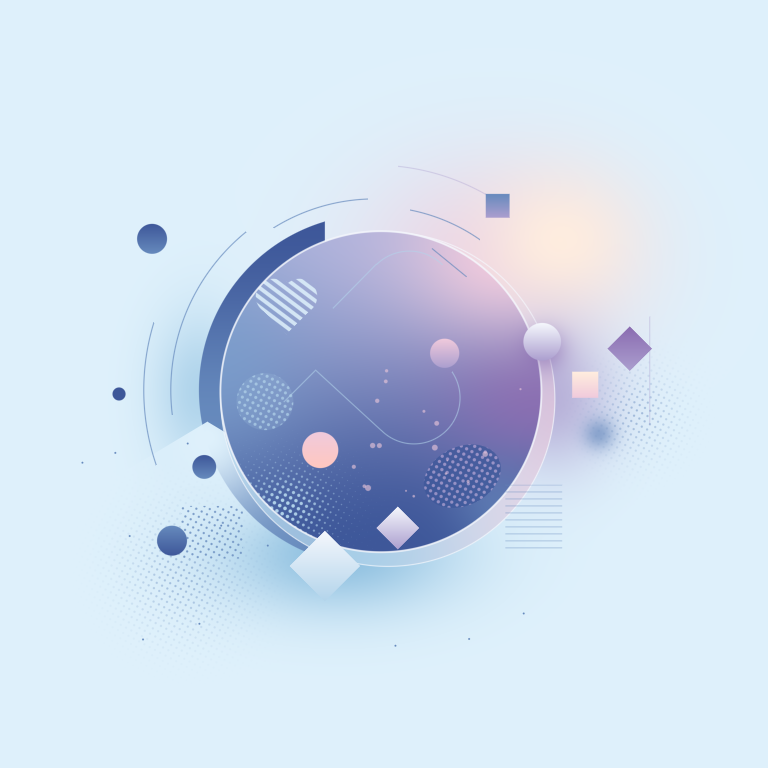
Write a WebGL 2 fragment shader that draws this background.

```glsl
#version 300 es
precision highp float;
// A pale sky with a large gradient orb, a dark crescent and soft glows.
// Distance functions give the shapes, rotated grids the halftones,
// and a hash scatters the specks.
uniform vec2 u_resolution;
out vec4 outColor;
const vec3 SKY = vec3(.872, .943, .985), WHITE = vec3(.96, .97, .99);
const vec3 NAVY = vec3(.24, .34, .6), STEEL = vec3(.4, .54, .74);
const vec3 MAUVE = vec3(.67, .62, .81), PURPLE = vec3(.54, .42, .69);
const vec3 PINK = vec3(.94, .79, .86), PEACH = vec3(1, .78, .75);
const vec3 CREAM = vec3(1, .93, .87), AQUA = vec3(.54, .74, .87);
const vec3 ICE = vec3(.7, .83, .92);
const int BALL = 0, GEM = 1, TILE = 2;

vec2 hash2(float n) {
  vec3 q = fract(n * vec3(.1031, .103, .0973));
  q += dot(q, q.yzx + 33.33);
  return fract((q.xx + q.yz) * q.zy);
}
// Smoothed coverage of a signed distance
float cover(float d) {
  float aa = .75 / min(u_resolution.x, u_resolution.y);
  return 1. - smoothstep(-aa, aa, d);
}
float stroke(float d) { return cover(abs(d) - .0007); }
void tint(inout vec3 c, vec3 ink, float a) { c = mix(c, ink, a); }
float glow(vec2 p, float x, float y, float w, float h) {
  vec2 q = (p - vec2(x, y)) / vec2(w, h);
  return exp(-dot(q, q));
}
float box(vec2 q, float w, float h) { return max(abs(q.x) - w, abs(q.y) - h); }
float segment(vec2 p, vec2 a, vec2 b) {
  vec2 q = p - a, e = b - a;
  return length(q - e * clamp(dot(q, e) / dot(e, e), 0., 1.));
}
// Arc around a middle angle, in degrees
float arc(vec2 q, float r, float mid, float spread) {
  vec2 m = vec2(cos(radians(mid)), sin(radians(mid)));
  float a = atan(m.x * q.y - m.y * q.x, dot(m, q));
  return abs(a) < radians(spread) ? abs(length(q) - r) : 1.;
}
float halftone(vec2 p, float size) {
  vec2 q = fract(mat2(.88, .47, -.47, .88) * p / .0078) - .5;
  return cover((length(q) - size) * .0078);
}
// Shape with a vertical gradient
void solid(inout vec3 c, vec2 p, int kind, float x, float y, float r, vec3 low, vec3 high) {
  vec2 q = p - vec2(x, y), a = abs(q);
  float d = kind == BALL ? length(q) : kind == GEM ? a.x + a.y : max(a.x, a.y);
  tint(c, mix(low, high, clamp(.5 + .5 * q.y / r, 0., 1.)), cover(d - r));
}

void backdrop(inout vec3 c, vec2 p) {
  tint(c, PINK, .75 * glow(p, .64, .66, .17, .13));
  tint(c, CREAM, .95 * glow(p, .73, .685, .1, .09));
  tint(c, MAUVE, .75 * glow(p, .72, .48, .075, .09));
  tint(c, AQUA, .95 * glow(p, .44, .28, .15, .075));
  tint(c, AQUA, .55 * glow(p, .26, .49, .06, .1));
  tint(c, STEEL, .65 * glow(p, .78, .435, .02, .02));
  // Crescent and the pale peak below it
  float d = max(length(p - vec2(.488, .492)) - .229, p.x - .423);
  tint(c, mix(STEEL, NAVY, smoothstep(.44, .72, p.y)), cover(d));
  tint(c, SKY, cover(p.y - .451 + .6 * abs(p.x - .27)) * glow(p, .27, .43, .1, .1));
}

void orb(inout vec3 c, vec2 p) {
  float d = length(p - vec2(.496, .49)) - .209, rim = length(p - vec2(.505, .48)) - .2175;
  tint(c, mix(ICE, PINK, smoothstep(.45, .8, p.x)), .7 * cover(rim) * smoothstep(.6, .46, p.y));
  tint(c, WHITE, .75 * stroke(rim));
  vec3 k = mix(NAVY, vec3(.69, .7, .86), smoothstep(.29, .7, p.y));
  tint(k, vec3(.47, .62, .8), .8 * glow(p, .28, .53, .12, .16));
  tint(k, PURPLE, .9 * glow(p, .7, .48, .13, .1));
  tint(k, PINK, glow(p, .66, .67, .13, .105));
  tint(k, STEEL, .6 * glow(p, .65, .34, .06, .06));
  // Halftone patches
  float low = glow(p, .37, .34, .075, .06);
  tint(k, ICE, low * halftone(p, .3 * low));
  tint(k, ICE, cover(length(p - vec2(.345, .477)) - .037) * (.15 + .6 * halftone(p, .25)));
  vec2 q = mat2(.72, -.48, .35, .99) * (p - vec2(.602, .38));
  tint(k, mix(NAVY, MAUVE, halftone(p, .27)), .75 * cover(length(q) - .042));
  // Striped heart
  q = p - vec2(.373, .599);
  float heart = min(abs(q.x) + abs(q.y) - .034, length(vec2(abs(q.x) - .017, q.y - .015)) - .023);
  tint(k, SKY, .85 * cover(heart) * cover((.25 - abs(fract(q.x * 60. + q.y * 80.) - .5)) * .01));
  // Flowing line
  vec2 top = vec2(.411, .518);
  float path = min(segment(p, vec2(.37, .477), top), segment(p, top, vec2(.497, .439)));
  path = min(path, arc(p - vec2(.539, .482), .06, -50., 85.));
  path = min(path, segment(p, vec2(.434, .599), vec2(.49, .656)));
  tint(k, ICE, .6 * stroke(min(path, arc(p - vec2(.533, .612), .061, 90., 45.))));
  tint(c, k, cover(d));
  tint(c, WHITE, .85 * cover(abs(d) - .0012));
}

void linework(inout vec3 c, vec2 p) {
  vec2 q = p - vec2(.488, .492);
  float d = min(arc(q, .2656, 158., 29.), arc(q, .249, 107., 15.));
  d = min(d, min(arc(q, .239, 67., 12.), arc(q, .3008, 181., 18.)));
  tint(c, STEEL, .75 * stroke(min(d, segment(p, vec2(.563, .676), vec2(.607, .64)))));
  tint(c, MAUVE, .4 * stroke(min(arc(q, .293, 72., 12.), box(p - vec2(.846, .517), 0., .07))));
  // Ruled lines and sky halftones
  float rule = stroke((fract(p.y / .0091) - .5) * .0091);
  tint(c, STEEL, .4 * rule * cover(box(p - vec2(.695, .326), .037, .043)));
  float haze = cover(box(p - vec2(.276, .307), .04, .034));
  haze += .5 * glow(p, .24, .25, .07, .07) + .5 * glow(p, .83, .46, .05, .05);
  tint(c, STEEL, min(haze, .8) * halftone(p, .18));
}

void ornaments(inout vec3 c, vec2 p) {
  // Dark specks on the sky, pale ones on the orb
  for (float i = 0.; i < 18.; i++) {
    vec2 a = vec2(.1, .15) + hash2(i + 3.) * vec2(.75, .3);
    vec2 b = vec2(.46, .34) + hash2(i + 71.) * vec2(.24, .18);
    tint(c, STEEL, step(.24, length(a - .49)) * cover(length(p - a) - .0012));
    tint(c, PINK, .6 * cover(length(p - b) - .001 - .003 * fract(i * .37)));
  }
  solid(c, p, BALL, .198, .689, .0195, STEEL, NAVY);
  solid(c, p, BALL, .266, .392, .0155, STEEL, NAVY);
  solid(c, p, BALL, .224, .296, .0195, NAVY, STEEL);
  solid(c, p, BALL, .155, .487, .0085, NAVY, NAVY);
  solid(c, p, BALL, .417, .414, .0235, PEACH, PINK);
  tint(c, PURPLE, .6 * glow(p, .709, .544, .027, .027));
  solid(c, p, BALL, .706, .555, .0245, MAUVE, WHITE);
  solid(c, p, BALL, .579, .54, .019, MAUVE, PINK);
  solid(c, p, TILE, .648, .732, .0155, MAUVE, STEEL);
  solid(c, p, TILE, .762, .499, .017, PINK, CREAM);
  solid(c, p, GEM, .82, .546, .029, MAUVE, PURPLE);
  solid(c, p, GEM, .518, .3125, .028, MAUVE, WHITE);
  solid(c, p, GEM, .423, .263, .046, ICE, WHITE);
}

void main() {
  float side = min(u_resolution.x, u_resolution.y);
  vec2 p = (gl_FragCoord.xy - .5 * u_resolution) / side + .5;
  vec3 c = SKY;
  backdrop(c, p);
  orb(c, p);
  linework(c, p);
  ornaments(c, p);
  outColor = vec4(c, 1);
}
```
